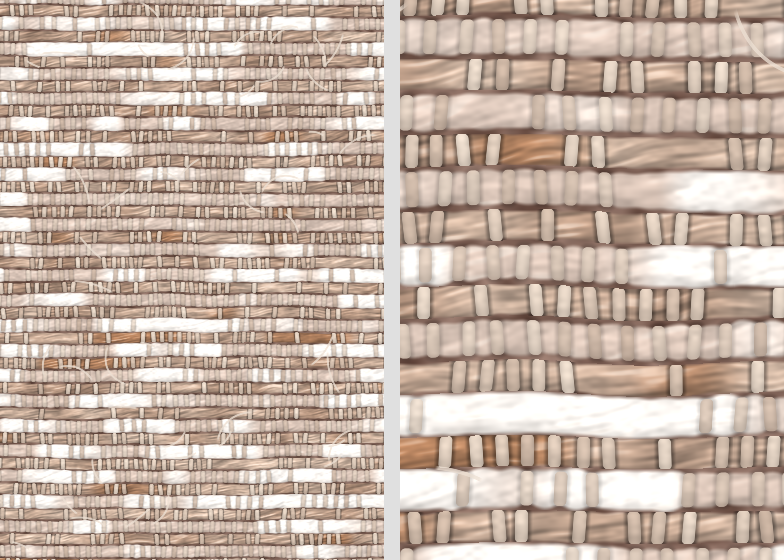
Left: the whole. Right: its middle third, enlarged.
Write a WebGL 2 fragment shader that draws this texture.

```glsl
#version 300 es
precision highp float;

uniform vec2 u_resolution;
out vec4 fragColor;

float hash(vec2 p) {
    return fract(sin(dot(p, vec2(127.1, 311.7))) * 43758.5453);
}

float noise(vec2 p) {
    vec2 i = floor(p), f = fract(p);
    f = f * f * (3.0 - 2.0 * f);
    return mix(mix(hash(i), hash(i + vec2(1, 0)), f.x),
               mix(hash(i + vec2(0, 1)), hash(i + vec2(1, 1)), f.x), f.y);
}

// How loose and bleached a pale yarn is along its length
float puffiness(float x, float row) {
    return smoothstep(0.35, 0.68, noise(vec2(x * 0.7 + hash(vec2(row, 4.0)) * 9.0, row * 7.0)));
}

// Twisted strands running along a yarn, v is -1..1 across it
float strands(float x, float v, float row) {
    float twist = mix(0.5, 1.2, hash(vec2(row, 8.0)));
    float lane = v - twist * x + 0.7 * noise(vec2(x * 1.3, row * 5.0));
    float coarse = noise(vec2(x * 1.4, lane * 2.0 + row * 17.0));
    float fine = noise(vec2(x * 2.6 + 30.0, lane * 3.8 + row * 23.0));
    return 0.45 * coarse + 0.55 * fine;
}

// Loose pale hairs lying over the cloth
float looseHairs(vec2 p, vec2 extent, float pixel) {
    float cover = 0.0;
    for (int i = 0; i < 44; i++) {
        float k = float(i);
        vec2 w = p - extent * vec2(hash(vec2(k, 1.0)), hash(vec2(k, 2.0)));
        float angle = (hash(vec2(k, 3.0)) - 0.5) * 2.6;
        float c = cos(angle), s = sin(angle);
        w = vec2(c * w.x + s * w.y, c * w.y - s * w.x);
        float bend = (hash(vec2(k, 5.0)) - 0.5) * 1.2;
        float reach = mix(0.3, 0.95, hash(vec2(k, 6.0)));
        float d = abs(w.y - bend * w.x * w.x) / sqrt(1.0 + 4.0 * bend * bend * w.x * w.x);
        float ends = 1.0 - smoothstep(reach * 0.8, reach, abs(w.x));
        cover = max(cover, ends * (1.0 - smoothstep(0.018, 0.018 + pixel, d)));
    }
    return cover;
}

void main() {
    // One unit is a pair of yarns: a thick pale one and a thin brown one
    float rows = 22.25;
    float pixel = rows / u_resolution.y;
    vec2 p = gl_FragCoord.xy / u_resolution.y * rows;
    float x = p.x;
    float y = p.y - 0.03 + 0.1 * (noise(vec2(x * 0.6, p.y * 0.5)) - 0.5);
    float f = fract(y);
    bool pale = f < 0.58;
    float row = floor(y) * 2.0 + (pale ? 0.0 : 1.0);
    float v = pale ? (f - 0.29) / 0.29 : (f - 0.79) / 0.21;

    // Binding ties: jittered columns with some left out
    float pitch = pale ? 0.43 : 0.36;
    float column = x / pitch + hash(vec2(row, 11.0));
    vec2 cell = vec2(floor(column), row);
    float puff = puffiness(x, row);
    float centrePuff = puffiness(x + (0.5 - fract(column)) * pitch, row);
    float present = step(hash(cell + 3.3), pale ? 0.92 - 0.5 * centrePuff : 0.56);
    float side = (fract(column) - 0.5) * pitch
               - (hash(cell + 5.7) - 0.5) * 0.07 - (hash(cell + 9.1) - 0.5) * 0.05 * v;
    float halfHeight = pale ? 0.23 : 0.22;
    float along = v * (pale ? 0.29 : 0.21);
    vec2 box = abs(vec2(side, along)) - vec2(0.02, halfHeight - 0.065);
    float tieEdge = length(max(box, 0.0)) - 0.065;
    float tie = present * (1.0 - smoothstep(-0.5 * pixel, 0.5 * pixel, tieEdge));
    float tieShadow = present * (1.0 - smoothstep(0.0, 0.075, tieEdge));

    // Yarn body, swollen in loose parts and pinched by the ties
    float thickness = pale ? 0.86 + 0.16 * puff : 0.92 + 0.18 * noise(vec2(x * 1.5, row * 3.0));
    thickness -= pale ? 0.12 * present * exp(-side * side * 90.0) : 0.0;
    thickness += 0.16 * (noise(vec2(x * 5.0, row * 9.0 + sign(v) * 2.0)) - 0.5);
    float across = abs(v) / thickness;
    float body = 1.0 - smoothstep(0.78, 1.06, across);
    float roundness = sqrt(max(0.0, 1.0 - across * across * 0.9));
    float strand = strands(x, v, row);

    // Yarn colours
    vec3 shadow = vec3(0.37, 0.26, 0.22);
    vec3 paleYarn = mix(vec3(0.83, 0.75, 0.70), vec3(0.98, 0.96, 0.94), puff);
    vec3 brownYarn = mix(vec3(0.66, 0.54, 0.46), vec3(0.80, 0.71, 0.64), noise(vec2(x * 0.8, row * 4.0)));
    float rust = smoothstep(0.68, 0.95, noise(vec2(x * 0.45 + 40.0, row * 6.0)));
    brownYarn = mix(brownYarn, vec3(0.64, 0.44, 0.30), rust * 0.8);
    vec3 yarn = pale ? paleYarn : brownYarn;

    // Strand contrast, rounded shading and light from above
    float contrast = pale ? 0.32 : 0.75;
    yarn *= 1.04 + contrast * (strand - 0.5);
    yarn *= 0.76 + 0.28 * roundness + 0.06 * v;
    yarn = mix(yarn, vec3(0.94, 0.90, 0.86), (pale ? 0.5 : 0.4) * smoothstep(0.62, 0.85, strand));
    vec3 gap = mix(shadow, vec3(0.64, 0.52, 0.47), noise(vec2(x * 4.0, y * 6.0)));
    vec3 color = mix(gap, yarn, body);

    // Ties and the shade they cast
    color *= 1.0 - (pale ? 0.16 : 0.38) * tieShadow;
    vec3 tieColor = mix(vec3(0.79, 0.70, 0.63), vec3(0.90, 0.84, 0.78), hash(cell + 1.9));
    tieColor *= 1.06 - 18.0 * side * side - 0.12 * smoothstep(0.3, -1.0, v);
    color = mix(color, tieColor, tie * (pale ? 0.85 : 1.0));

    // Fuzz, grain and loose hairs
    color *= 0.97 + 0.1 * (noise(p * vec2(9.0, 14.0)) - 0.3);
    float hair = looseHairs(p, vec2(rows * u_resolution.x / u_resolution.y, rows), pixel);
    color = mix(color, vec3(0.93, 0.88, 0.83), hair * 0.75);
    fragColor = vec4(clamp(color, 0.0, 1.0), 1.0);
}
```
